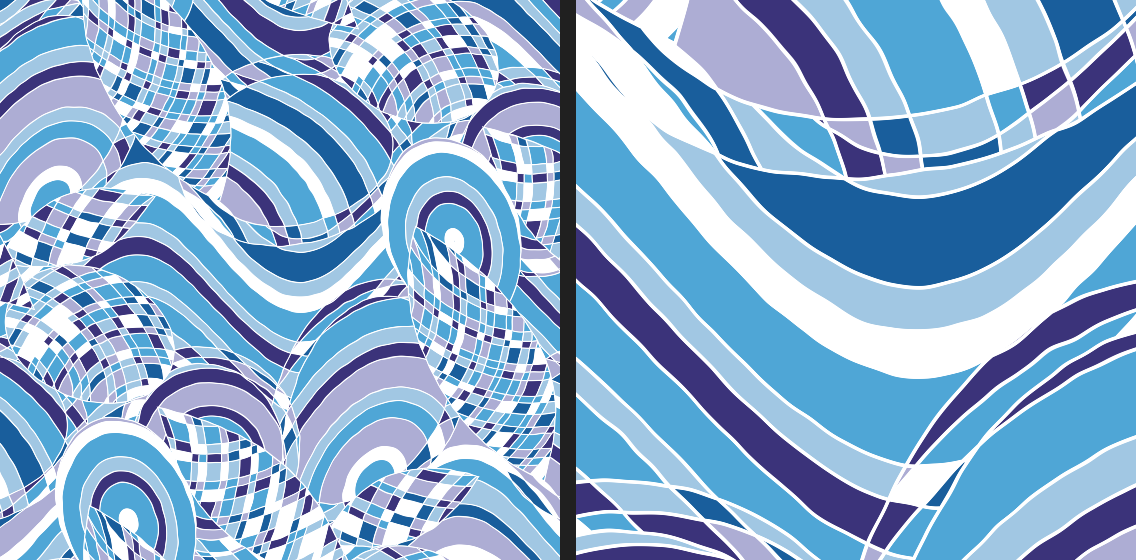
Left, the full canvas; right, a detail of the centre.
A Shadertoy shader for this pattern:

```glsl
float hash(vec2 p) {
    return fract(sin(dot(p, vec2(127.1, 311.7))) * 43758.5453);
}

float noise(vec2 p) {
    vec2 i = floor(p), f = fract(p);
    f = f * f * (3.0 - 2.0 * f);
    return mix(mix(hash(i), hash(i + vec2(1, 0)), f.x),
               mix(hash(i + vec2(0, 1)), hash(i + vec2(1, 1)), f.x), f.y);
}

// Palette runs from light to dark; tone is 0..1
vec3 inkColor(float tone) {
    vec3 c = vec3(1.0);
    c = mix(c, vec3(0.63, 0.78, 0.89), step(0.11, tone));
    c = mix(c, vec3(0.68, 0.68, 0.83), step(0.32, tone));
    c = mix(c, vec3(0.31, 0.65, 0.84), step(0.50, tone));
    c = mix(c, vec3(0.10, 0.37, 0.61), step(0.69, tone));
    c = mix(c, vec3(0.23, 0.20, 0.48), step(0.83, tone));
    return c;
}

// Uneven stripes of a field: x = stripe index, y = distance to its edge
vec2 bands(float field, float slope, float width, float seed) {
    float t = field / width;
    float s = t + 0.26 * sin(t * 2.3 + seed);
    float stretch = 1.0 + 0.598 * cos(t * 2.3 + seed);
    return vec2(floor(s), (0.5 - abs(fract(s) - 0.5)) * width / (slope * stretch));
}

float bandTone(float index, float seed) {
    return fract(index * 0.382 + seed * 0.17 + 0.16 * hash(vec2(index, seed)));
}

// Half-drop repeat around a centre, turned into the local frame
vec2 localFrame(vec2 p, vec2 centre, float angle) {
    vec2 d = p - centre;
    float column = round(d.x / 0.58);
    d -= column * vec2(0.58, 0.5);
    d.y -= round(d.y);
    float c = cos(angle), s = sin(angle);
    return vec2(c * d.x + s * d.y, c * d.y - s * d.x);
}

// Oval of arcs; its rim interlaces with whatever lies below
void arcPatch(inout float tone, inout float edge, vec2 p, vec2 centre, float angle,
              vec2 radii, vec2 focus, float width, float rim, float seed) {
    vec2 q = localFrame(p, centre, angle);
    float e = length(q / radii);
    float depth = (1.0 - e) * e / max(length(q / (radii * radii)), 0.001);
    if (depth > 0.0) {
        vec2 v = (q - focus) / radii;
        float r = max(length(v), 0.001);
        vec2 band = bands(r * radii.x, length(v / radii) / r * radii.x, width, seed);
        float ink = bandTone(band.x, seed);
        bool inRim = depth < rim && e > 0.5;
        tone = inRim ? fract(tone + ink) : ink;
        edge = inRim ? min(edge, band.y) : band.y;
        if (e > 0.5) edge = min(edge, abs(depth - rim));
    }
    if (e > 0.5) edge = min(edge, abs(depth));
}

// Mosaic cut by two crossing families of circles, in an oval or pointed lens
void mosaicPatch(inout float tone, inout float edge, vec2 p, vec2 centre, float angle,
                 vec2 radii, vec2 focus, vec2 cell, bool pointed, float seed) {
    vec2 q = localFrame(p, centre, angle);
    float e = length(q / radii);
    float slope = length(q / (radii * radii)) / max(e, 0.001);
    if (pointed) {
        e = abs(q.x) / radii.x + q.y * q.y / (radii.y * radii.y);
        slope = length(vec2(1.0 / radii.x, 2.0 * q.y / (radii.y * radii.y)));
    }
    if (e < 1.0) {
        vec2 a = bands(length(q - focus), 1.0, cell.x, seed);
        vec2 b = bands(length(q - focus * vec2(-1, 1)), 1.0, cell.y, seed + 2.0);
        float checker = mod(a.x + b.x, 2.0);
        tone = fract(0.5 * checker + 0.62 * hash(vec2(a.x + seed, b.x)));
        edge = min(a.y, b.y);
    }
    edge = min(edge, abs(1.0 - e) / max(slope, 0.001));
}

void mainImage(out vec4 fragColor, in vec2 fragCoord) {
    vec2 p = fragCoord / iResolution.y;
    float pixel = 1.0 / iResolution.y;

    // Hand-drawn wobble
    p += 0.007 * sin(p.yx * vec2(13.0, 11.0) + vec2(1.0, 4.0));
    p += 0.0022 * (vec2(noise(p * 55.0), noise(p * 55.0 + 40.0)) - 0.5);

    // Sweeping waves underneath
    float phase = 10.833 * (p.x - 0.547);
    vec2 wave = bands(p.y + 0.11 * cos(phase), length(vec2(1.0, 1.19 * sin(phase))), 0.036, 1.0);
    float tone = bandTone(wave.x, 1.0), edge = wave.y;

    // Fans, domes and hooks of arcs
    arcPatch(tone, edge, p, vec2(0.52, 0.73), 0.0, vec2(0.21, 0.17), vec2(-0.30, -0.22), 0.031, 0.035, 2.0);
    arcPatch(tone, edge, p, vec2(0.65, 0.28), -0.5, vec2(0.16, 0.23), vec2(0.09, -0.12), 0.027, 0.03, 3.0);
    arcPatch(tone, edge, p, vec2(0.37, 0.20), 0.3, vec2(0.16, 0.19), vec2(0.0, -0.03), 0.025, 0.03, 4.6);
    arcPatch(tone, edge, p, vec2(0.81, 0.59), 0.35, vec2(0.12, 0.17), vec2(0.0, -0.02), 0.022, 0.0, 6.0);

    // Mosaics: dome, then pointed strips
    mosaicPatch(tone, edge, p, vec2(0.74, 0.90), -0.2, vec2(0.15, 0.12), vec2(0.14, -0.15), vec2(0.018, 0.021), false, 7.0);
    mosaicPatch(tone, edge, p, vec2(0.72, 0.09), -1.13, vec2(0.06, 0.15), vec2(0.30, 0.25), vec2(0.026, 0.021), true, 8.0);
    mosaicPatch(tone, edge, p, vec2(0.86, 0.37), 0.47, vec2(0.10, 0.25), vec2(0.22, 0.24), vec2(0.019, 0.016), true, 9.0);
    mosaicPatch(tone, edge, p, vec2(0.46, 0.11), 0.83, vec2(0.075, 0.25), vec2(0.20, 0.30), vec2(0.022, 0.018), true, 10.0);

    // White outlines
    float line = 1.0 - smoothstep(0.0011 - 0.5 * pixel, 0.0011 + 0.5 * pixel, edge);
    fragColor = vec4(mix(inkColor(tone), vec3(1.0), line), 1.0);
}
```
